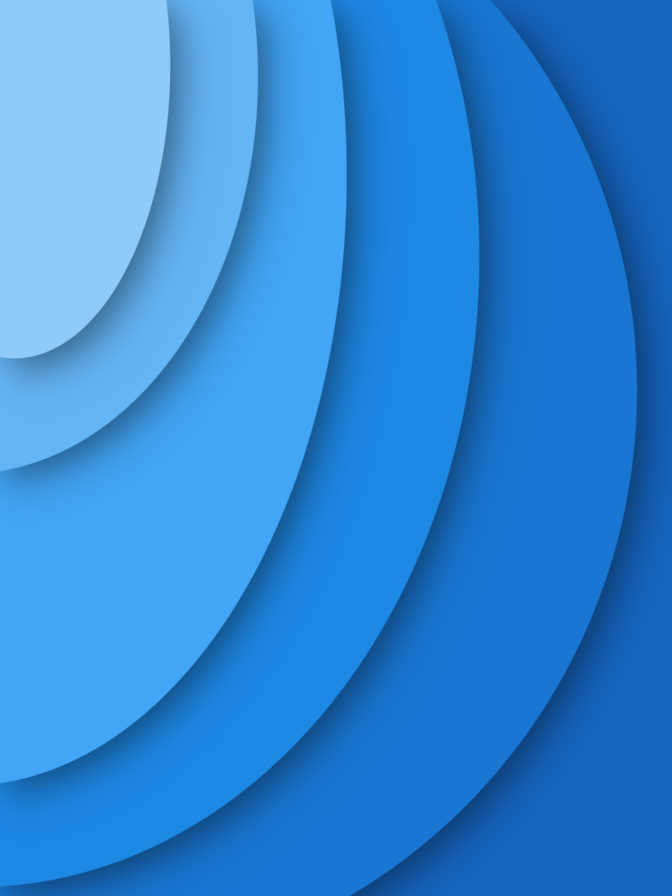
A Shadertoy shader for this background:

```glsl
// Layered paper-cut ellipses in blues, stacked from the upper left corner.
// Each sheet is an ellipse distance field, painted back to front, and drops
// a soft shadow towards the lower right onto the sheets beneath it.

#define SHEET_COUNT 5
#define SHADOW_OFFSET vec2(0.010, -0.010)
#define SHADOW_BLUR 0.0225
#define SHADOW_STRENGTH 0.50
#define SHADOW_COLOR vec3(0.02, 0.04, 0.06)
#define BACK_COLOR vec3(0.082, 0.396, 0.753)

// Sheets from back to front: centre.xy and radii.zw, in canvas heights
const vec4 SHEETS[SHEET_COUNT] = vec4[](
    vec4( 0.065, 0.565, 0.646, 0.654),
    vec4(-0.026, 0.714, 0.561, 0.704),
    vec4(-0.039, 0.805, 0.426, 0.682),
    vec4(-0.039, 0.915, 0.327, 0.444),
    vec4( 0.016, 0.927, 0.174, 0.327));

const vec3 SHEET_COLORS[SHEET_COUNT] = vec3[](
    vec3(0.098, 0.463, 0.824),
    vec3(0.118, 0.533, 0.898),
    vec3(0.259, 0.647, 0.961),
    vec3(0.392, 0.710, 0.965),
    vec3(0.565, 0.792, 0.976));

// Approximate signed distance to an ellipse, negative inside
float ellipseDistance(vec2 p, vec4 sheet) {
    vec2 q = p - sheet.xy;
    float scaled = length(q / sheet.zw);
    float slope = length(q / (sheet.zw * sheet.zw));
    return scaled * (scaled - 1.0) / max(slope, 1e-4);
}

// Blurred step: one well inside (d < 0), zero well outside
float softInside(float d) {
    return 1.0 / (1.0 + exp(1.7 * d / SHADOW_BLUR));
}

void mainImage(out vec4 fragColor, in vec2 fragCoord) {
    vec2 p = fragCoord / iResolution.y;
    float pixel = 1.0 / iResolution.y;

    // Sheets end at the left and top borders, so shadows thin out there
    vec2 s = p - SHADOW_OFFSET;
    float borderFade = softInside(-s.x) * softInside(s.y - 1.0);

    vec3 color = BACK_COLOR;
    for (int i = 0; i < SHEET_COUNT; i++) {
        // Shadow first, then the sheet that casts it
        float shadow = softInside(ellipseDistance(s, SHEETS[i])) * borderFade;
        color = mix(color, SHADOW_COLOR, SHADOW_STRENGTH * shadow);

        float d = ellipseDistance(p, SHEETS[i]);
        float cover = 1.0 - smoothstep(-pixel, pixel, d);
        color = mix(color, SHEET_COLORS[i], cover);
    }
    fragColor = vec4(color, 1.0);
}
```
